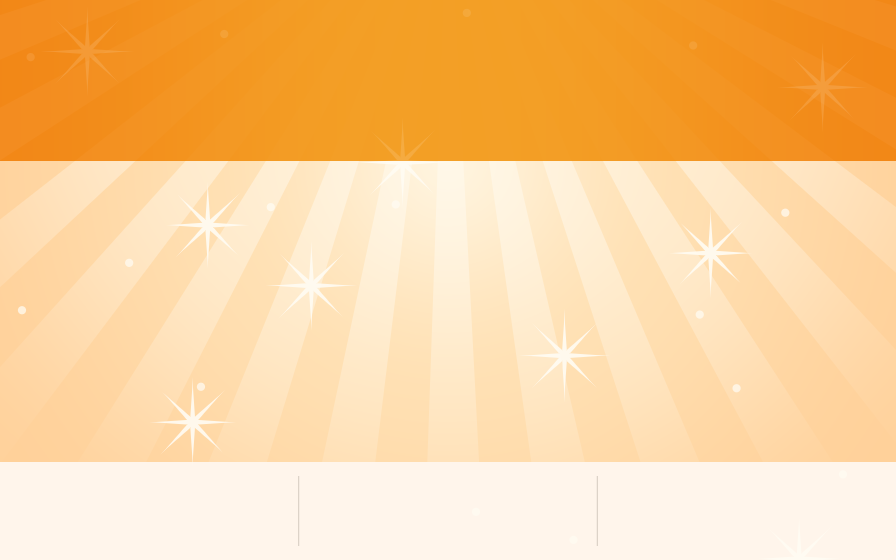
Give the GLSL for this background, as a Shadertoy shader.

```glsl
// Warm sunburst: rays fan out from an apex above the canvas over a radial glow,
// crossed by an orange header and a cream footer, with eight-point sparkles
// and small dots. Lengths are in canvas heights, with x = 0 at the centre.

#define HEADER_EDGE 0.7125
#define FOOTER_EDGE 0.175
#define RAY_APEX vec2(0.0, 1.233)
#define RAY_PERIOD 10.0
#define RAY_TILT 0.5
#define RAY_STRENGTH 0.46
#define SPARKLE_RADIUS 0.071
#define SPARKLE_WIDTH 0.0048
#define DOT_RADIUS 0.0073
#define DOT_GRID vec2(5.0, 4.0)

const vec3 GLOW = vec3(1.0, 0.965, 0.89);
const vec3 AMBER = vec3(1.0, 0.883, 0.71);
const vec3 PEACH = vec3(1.0, 0.82, 0.605);
const vec3 ORANGE = vec3(0.953, 0.622, 0.145);
const vec3 DEEP_ORANGE = vec3(0.95, 0.53, 0.09);
const vec3 CREAM = vec3(1.0, 0.961, 0.92);
const vec3 SPARK = vec3(1.0, 0.985, 0.95);
const vec3 DIVIDER = vec3(0.85, 0.81, 0.77);

// Sparkle centres, listed from top to bottom
const vec2 SPARKLES[9] = vec2[9](
    vec2(-0.644, 0.908), vec2(0.669, 0.844), vec2(-0.081, 0.710),
    vec2(-0.429, 0.598), vec2(0.469, 0.548), vec2(-0.244, 0.490),
    vec2(0.208, 0.365), vec2(-0.456, 0.246), vec2(0.627, 0.002));

// Antialiased coverage of a signed distance
float coverage(float d) {
    return clamp(0.5 - d * iResolution.y, 0.0, 1.0);
}

vec3 hash3(vec2 cell) {
    vec3 q = fract(vec3(cell.xyx) * vec3(0.1031, 0.1030, 0.0973) + 0.137);
    q += dot(q, q.yxz + 33.33);
    return fract((q.xxy + q.yzz) * q.zyx);
}

// Alternating wedges around the apex
float rays(vec2 p) {
    vec2 v = p - RAY_APEX;
    float angle = degrees(atan(v.x, -v.y)) - RAY_TILT;
    float offset = abs(mod(angle + 0.5 * RAY_PERIOD, RAY_PERIOD) - 0.5 * RAY_PERIOD);
    return coverage(radians(offset - 0.25 * RAY_PERIOD) * length(v));
}

// A tapered arm along x
float armDistance(vec2 q) {
    return abs(q.y) - SPARKLE_WIDTH * (1.0 - q.x / SPARKLE_RADIUS);
}

// Eight arms, folded into one octant, and a round core
float sparkle(vec2 p) {
    vec2 q = abs(p);
    q = vec2(max(q.x, q.y), min(q.x, q.y));
    vec2 diagonal = vec2(q.x + q.y, q.x - q.y) * 0.7071;
    float arms = min(armDistance(q), armDistance(diagonal));
    return coverage(min(arms, length(p) - 0.008));
}

// One jittered dot per grid cell, with some cells left empty
float dots(vec2 p, float aspect) {
    vec2 cellSize = vec2(aspect, 1.0) / DOT_GRID;
    vec2 grid = (p + vec2(0.5 * aspect, 0.0)) / cellSize;
    vec3 h = hash3(floor(grid));
    vec2 offset = (fract(grid) - mix(vec2(0.08), vec2(0.92), h.xy)) * cellSize;
    return step(h.z, 0.85) * coverage(length(offset) - DOT_RADIUS);
}

void mainImage(out vec4 fragColor, in vec2 fragCoord) {
    float aspect = iResolution.x / iResolution.y;
    vec2 p = (fragCoord - vec2(0.5 * iResolution.x, 0.0)) / iResolution.y;
    float header = coverage(HEADER_EDGE - p.y);
    float footer = coverage(p.y - FOOTER_EDGE);
    float ray = rays(p);

    // Glowing middle, with rays that fade away from the apex
    float glowDistance = length(p - vec2(0.0, HEADER_EDGE));
    vec3 color = mix(GLOW, AMBER, smoothstep(-0.08, 0.42, glowDistance));
    color = mix(color, PEACH, smoothstep(0.3, 0.95, glowDistance));
    float rayFade = 1.0 - smoothstep(0.6, 1.4, distance(p, RAY_APEX));
    color = mix(color, SPARK, ray * rayFade * RAY_STRENGTH);

    // Header, darker and more visibly rayed toward the sides
    float side = smoothstep(0.1, 0.85, abs(p.x));
    vec3 headerColor = mix(ORANGE, DEEP_ORANGE, side);
    headerColor = mix(headerColor, SPARK, ray * mix(0.005, 0.04, side));
    color = mix(color, headerColor, header);

    // Footer with dividers at the thirds of the width
    color = mix(color, CREAM, footer);
    vec2 fromDivider = abs(vec2(abs(p.x) - aspect / 6.0, p.y - 0.0875));
    vec2 beyond = fromDivider - vec2(0.001, 0.0625);
    color = mix(color, DIVIDER, coverage(max(beyond.x, beyond.y)));

    // Sparkles and dots, subdued over the header
    float light = 0.8 * dots(p, aspect);
    for (int i = 0; i < SPARKLES.length(); i++) {
        light = max(light, sparkle(p - SPARKLES[i]));
    }
    color = mix(color, SPARK, light * mix(0.92, 0.13, header));
    fragColor = vec4(color, 1.0);
}
```
